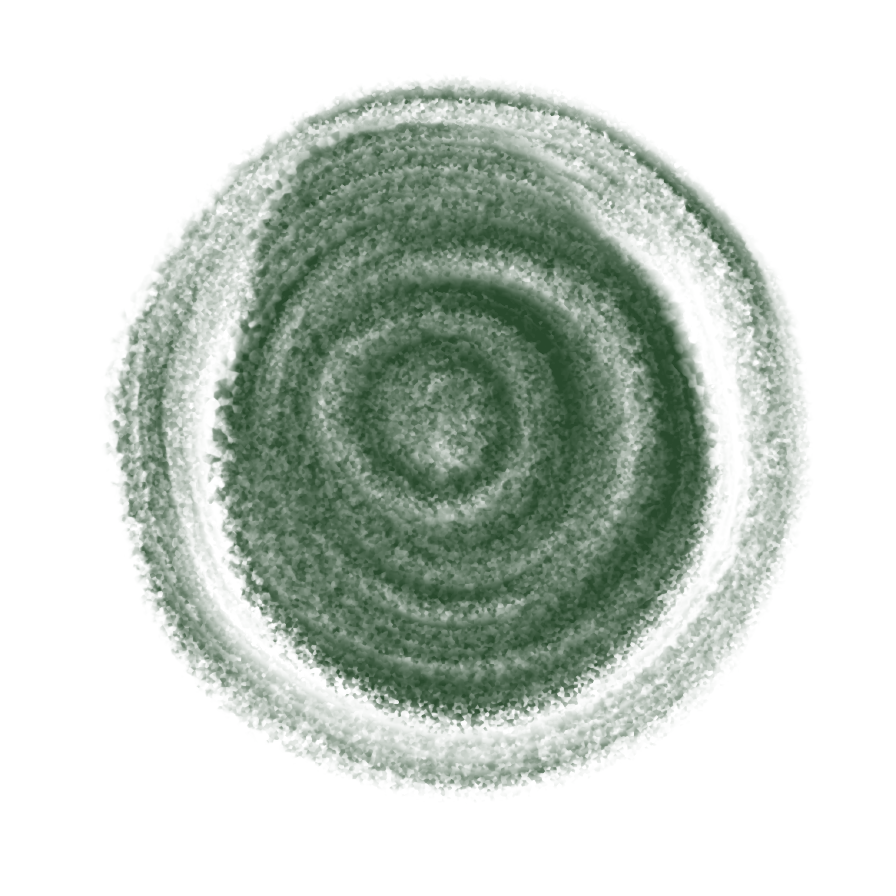
Give the GLSL for this background, as a Shadertoy shader.

```glsl
vec3 hash3(vec2 cell) {
    vec3 k = vec3(dot(cell, vec2(127.1, 311.7)), dot(cell, vec2(269.5, 183.3)), dot(cell, vec2(419.2, 371.9)));
    return fract(sin(k) * 43758.5);
}

// Smooth cellular noise: blended random dabs, 0 to 1
float dabs(vec2 p) {
    vec2 cell = floor(p);
    vec2 sum = vec2(0.0);
    for (int y = -1; y <= 1; y++) {
        for (int x = -1; x <= 1; x++) {
            vec2 id = cell + vec2(x, y);
            vec3 h = hash3(id);
            vec2 d = id + h.xy - p;
            float weight = exp(-6.0 * dot(d, d));
            sum += weight * vec2(h.z, 1.0);
        }
    }
    return sum.x / max(sum.y, 1e-5);
}

// Soft circular brush stroke, strongest toward one angle
float arc(vec2 p, vec2 centre, float radius, float width, float angle, float focus) {
    vec2 d = p - centre;
    float band = (length(d) - radius) / width;
    float facing = cos(atan(d.y, d.x + 1e-6) - angle);
    return exp(-band * band + focus * (facing - 1.0));
}

// Thin bristle marks following the rings
float bristles(float r, float a) {
    r += 0.006 * sin(2.0 * a + 1.0) + 0.004 * sin(3.0 * a + r * 20.0);
    float marks = 0.45 * sin(r * 190.0 + sin(a))
                + 0.40 * sin(r * 330.0 + 2.0 * sin(a + 2.0))
                + 0.35 * sin(r * 570.0 + 2.0 * sin(2.0 * a));
    return marks * (0.7 + 0.3 * sin(3.0 * a + r * 30.0));
}

float outerRing(vec2 p, float marks) {
    vec2 c = vec2(0.512, 0.51);
    vec2 d = p - c;
    float a = atan(d.y, d.x);
    float ink = 0.23 * arc(p, c, 0.358, 0.034, 0.0, 0.0);
    ink += 0.50 * arc(p, c, 0.374, 0.016, 0.68, 14.0);
    ink += 0.45 * arc(p, c, 0.388, 0.013, 1.65, 5.0);
    ink += 0.35 * arc(p, c, 0.312, 0.030, 1.05, 30.0);
    ink += 0.18 * arc(p, c, 0.330, 0.045, 2.65, 10.0);
    ink += 0.42 * arc(p, c, 0.338, 0.034, 3.14, 14.0);
    ink += 0.36 * arc(p, c, 0.358, 0.020, 3.74, 20.0);
    ink += 0.20 * arc(p, c, 0.375, 0.018, 4.75, 5.0);
    ink += 0.14 * arc(p, c, 0.355, 0.022, -0.1, 4.0);
    ink += marks * (0.055 + 0.32 * ink) - 0.02;
    float rim = 0.394 + 0.005 * sin(2.0 * a - 1.6) + 0.005 * sin(5.0 * a);
    return max(ink, 0.0) * smoothstep(rim + 0.008, rim - 0.014, length(d));
}

float innerRings(vec2 p) {
    vec2 core = vec2(0.488, 0.534), mid = vec2(0.514, 0.531);
    float ink = 0.0;
    // Dark bands
    ink += 0.17 * arc(p, core, 0.077, 0.017, 0.2, 0.2);
    ink += 0.25 * arc(p, core, 0.150, 0.022, 1.0, 0.7);
    ink += 0.21 * arc(p, mid, 0.243, 0.028, 0.1, 1.0);
    ink += 0.14 * arc(p, mid, 0.208, 0.012, 1.6, 3.0);
    ink += 0.14 * arc(p, mid, 0.250, 0.022, 2.7, 4.0);
    ink += 0.14 * arc(p, mid, 0.190, 0.020, 4.6, 2.0);
    ink += 0.12 * arc(p, mid, 0.300, 0.022, 4.5, 8.0);
    // Light bands
    ink -= 0.14 * arc(p, vec2(0.479, 0.536), 0.110, 0.013, 3.0, 0.2);
    ink -= 0.24 * arc(p, vec2(0.485, 0.536), 0.104, 0.012, 4.9, 3.0);
    ink -= 0.20 * arc(p, vec2(0.479, 0.536), 0.118, 0.014, 2.9, 4.0);
    ink -= 0.42 * arc(p, vec2(0.520, 0.530), 0.190, 0.016, -0.05, 3.0);
    ink -= 0.38 * arc(p, vec2(0.510, 0.520), 0.184, 0.016, 1.4, 3.0);
    ink -= 0.32 * arc(p, mid, 0.212, 0.014, 2.5, 7.0);
    ink -= 0.18 * arc(p, mid, 0.172, 0.013, 4.6, 1.5);
    ink -= 0.26 * arc(p, mid, 0.216, 0.012, 4.7, 4.0);
    ink -= 0.20 * arc(p, mid, 0.236, 0.010, 1.5, 6.0);
    ink -= 0.14 * arc(p, mid, 0.265, 0.030, 3.7, 5.0);
    ink -= 0.16 * arc(p, mid, 0.278, 0.010, 5.0, 6.0);
    // Pale heart with a small highlight
    vec2 spot = p - vec2(0.498, 0.497);
    ink -= 0.11 * smoothstep(0.08, 0.03, length(p - core));
    ink -= 0.34 * exp(-dot(spot, spot) / 0.0006);
    return ink;
}

void mainImage(out vec4 fragColor, in vec2 fragCoord) {
    vec2 uv = (fragCoord - 0.5 * iResolution.xy) / min(iResolution.x, iResolution.y) + 0.5;

    // Unsteady hand, then dry grain that frays the outlines
    float coarse = dabs(uv * 130.0);
    float fine = dabs(uv.yx * 270.0 + 17.0);
    vec2 scatter = vec2(coarse, fine) - 0.5;
    vec2 hand = uv + 0.003 * sin(uv.yx * vec2(23.0, 19.0) + vec2(1.0, 4.0));
    vec2 p = hand + 0.007 * scatter;
    vec2 frayed = hand + 0.018 * scatter;

    vec2 d = p - vec2(0.51, 0.52);
    float marks = bristles(length(d), atan(d.y, d.x));

    // Main disc and the cap brushed over its top
    float disc = smoothstep(1.06, 0.94, length((frayed - vec2(0.519, 0.490)) / vec2(0.274, 0.289)));
    float cap = smoothstep(1.08, 0.86, length((frayed - vec2(0.475, 0.681)) / vec2(0.208, 0.200)));
    cap *= 0.62 + 0.15 * marks + 0.16 * exp(-length(p - vec2(0.34, 0.79)) * 14.0);
    cap -= 0.4 * arc(p, vec2(0.512, 0.51), 0.363, 0.010, 1.45, 10.0);

    float body = 0.775 + 0.085 * marks + innerRings(p);
    float ink = mix(max(outerRing(mix(p, frayed, 0.5), marks), cap), body, disc);

    // Speckle is strongest in thinly covered paint
    ink = clamp(ink, 0.0, 1.0);
    float grain = 0.45 * coarse + 0.55 * fine - 0.5;
    ink = clamp(ink + mix(2.8, 1.3, ink) * grain * ink * (1.15 - ink), 0.0, 1.0);

    vec3 paper = vec3(1.0);
    vec3 green = vec3(0.16, 0.285, 0.175);
    fragColor = vec4(mix(paper, green, ink), 1.0);
}
```
